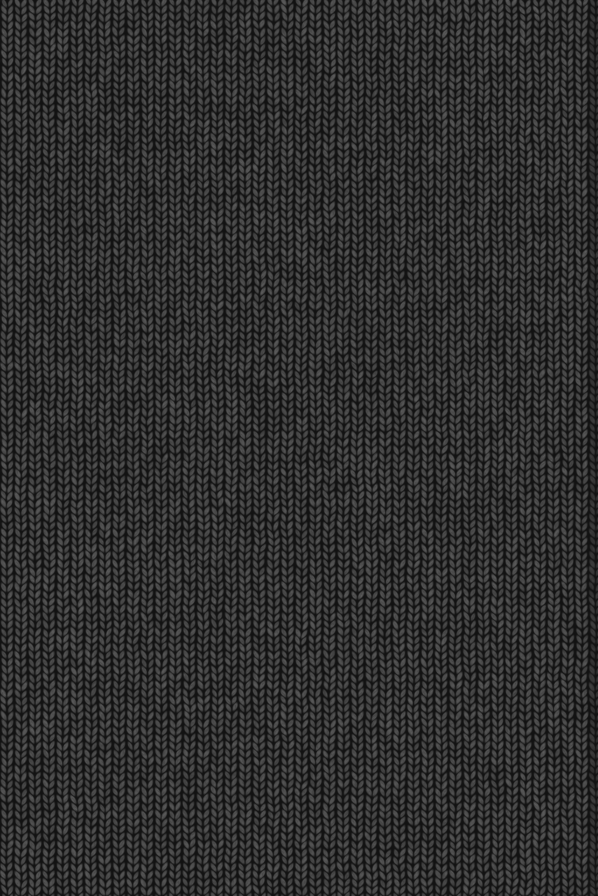
Reproduce this texture procedurally as a WebGL 2 fragment shader.

```glsl
#version 300 es
precision highp float;
// Charcoal stocking-stitch knit: narrow columns of V-shaped yarn loops with soft wear.
uniform vec2 u_resolution;
out vec4 outColor;

const vec2 STITCHES = vec2(42.67, 118.0);  // repeats across and down
const vec3 GAP_COLOR = vec3(0.072);
const vec3 YARN_COLOR = vec3(0.285);
const float LEG_RISE = 1.55;               // rows climbed per column width
const int SUBSAMPLES = 3;

// Arithmetic hash, returns 0..1
float hash(vec2 p) {
    vec3 q = fract(vec3(p.xyx) * 0.1031);
    q += dot(q, q.yzx + 33.33);
    return fract((q.x + q.y) * q.z);
}

float valueNoise(vec2 p) {
    vec2 cell = floor(p);
    vec2 f = fract(p);
    f = f * f * (3.0 - 2.0 * f);
    float low = mix(hash(cell), hash(cell + vec2(1.0, 0.0)), f.x);
    float high = mix(hash(cell + vec2(0.0, 1.0)), hash(cell + 1.0), f.x);
    return mix(low, high, f.y);
}

float cloudNoise(vec2 p) {
    float sum = 0.0;
    float weight = 0.5;
    for (int octave = 0; octave < 4; octave++) {
        sum += weight * valueNoise(p);
        p = p * 2.03 + 17.0;
        weight *= 0.5;
    }
    return sum;
}

// Rounded leg coverage: p is centred in its cell, halfSize is its extent
float legMask(vec2 p, vec2 halfSize) {
    vec2 q = abs(p) / halfSize;
    float radius = pow(pow(q.x, 2.4) + pow(q.y, 2.4), 1.0 / 2.4);
    return 1.0 - smoothstep(0.5, 1.17, radius);
}

// Yarn brightness at a position measured in stitches
float knit(vec2 p, float wobble) {
    p.x += wobble * (valueNoise(p * vec2(0.6, 0.45)) - 0.5);
    float column = floor(p.x);
    float x = fract(p.x) - 0.5;
    float side = step(0.0, x);
    float legId = column * 2.0 + side;

    // Shear each half column so its leg climbs outward
    float y = p.y - LEG_RISE * abs(x) + 0.2 * hash(vec2(column, 7.0));
    y += 0.3 * (valueNoise(vec2(legId * 0.7, p.y * 0.4) + 150.0) - 0.5);
    float row = floor(y);
    vec2 id = vec2(legId, row) + 31.0;
    float variation = hash(id);
    vec2 shift = vec2(0.04, 0.1) * (vec2(hash(id + 57.0), hash(id + 113.0)) - 0.5);
    vec2 local = vec2(abs(x) - 0.235, fract(y) - 0.5) + shift;
    vec2 halfSize = vec2(0.22, 0.48) * mix(0.92, 1.06, variation);

    float fibres = valueNoise(vec2(p.x * 9.0, y * 5.0) + 200.0);
    float shade = mix(0.88, 1.08, variation) * mix(0.82, 1.16, fibres);
    return legMask(local, halfSize) * shade;
}

// Faded patches with small uneven mottling
float wear(vec2 uv) {
    float patches = cloudNoise(uv * vec2(5.0, 8.0) + 40.0);
    float mottling = valueNoise(uv * STITCHES * 0.6 + 300.0);
    return 0.93 + 0.1 * patches + 0.06 * mottling;
}

void main() {
    vec2 uv = gl_FragCoord.xy / u_resolution;

    // Average several points per pixel to keep the small loops smooth
    float yarn = 0.0;
    for (int j = 0; j < SUBSAMPLES; j++) {
        for (int i = 0; i < SUBSAMPLES; i++) {
            vec2 offset = (vec2(i, j) + 0.5) / float(SUBSAMPLES) - 0.5;
            yarn += knit((uv + offset / u_resolution) * STITCHES, 0.12);
        }
    }
    yarn /= float(SUBSAMPLES * SUBSAMPLES);

    // The unfinished stitch at the right selvedge falls into shadow
    float selvedge = 1.0 - 0.35 * smoothstep(0.98, 0.988, uv.x);
    vec3 color = mix(GAP_COLOR, YARN_COLOR, yarn * wear(uv) * selvedge * 1.06);
    outColor = vec4(color, 1.0);
}
```
